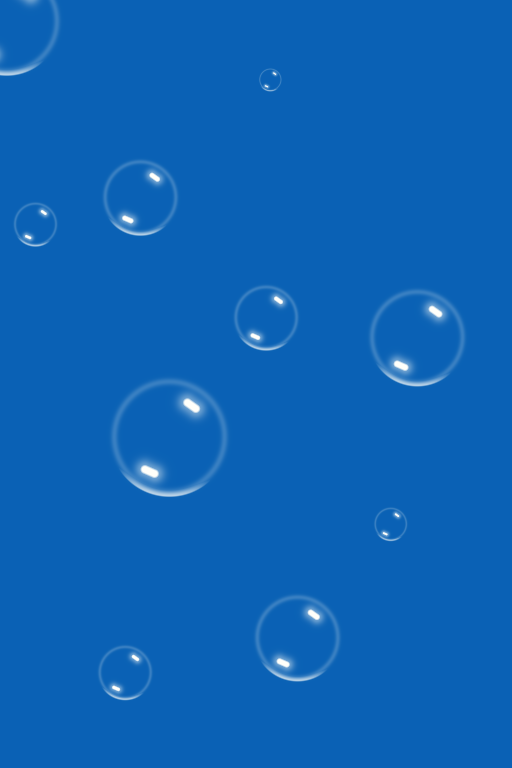
A Shadertoy shader for this background:

```glsl
const vec3 WATER = vec3(0.039, 0.382, 0.708);
const vec3 SHINE = vec3(1.0, 1.0, 0.98);
const int BUBBLES = 10;
const float RADIUS_MIN = 0.0225;     // in canvas widths
const float RADIUS_STEP = 0.0105;
const vec2 SPREAD = vec2(0.7549, 0.5698);
const vec2 SHIFT = vec2(0.02, 0.13);
const vec2 DRIFT = vec2(0.04, 0.05);
const float RIM_RADIUS = 0.92;       // in bubble radii from here on
const float RIM_WIDTH = 0.058;
const float RIM_ALPHA = 0.19;
const float CRESCENT_ALPHA = 0.72;
const vec2 CRESCENT_DIR = vec2(-0.13, -0.99);
const float GLINT_RADIUS = 0.075;
const float GLOW_WIDTH = 0.13;
const float GLOW_ALPHA = 0.42;

float bell(float x) { return exp(-x * x); }

float capsuleDistance(vec2 p, vec2 halfAxis) {
    float t = clamp(dot(p, halfAxis) / dot(halfAxis, halfAxis), -1.0, 1.0);
    return length(p - halfAxis * t);
}

// Bright elongated spot with a soft halo
float glint(vec2 p, vec2 halfAxis, float pixel) {
    float d = capsuleDistance(p, halfAxis);
    float blur = 0.025 + 0.6 * pixel;
    float core = 1.0 - smoothstep(GLINT_RADIUS - blur, GLINT_RADIUS + blur, d);
    float halo = GLOW_ALPHA * bell(max(d - 0.04, 0.0) / GLOW_WIDTH);
    return max(core, halo);
}

// Opacity of the shine, for p in bubble radii
float bubble(vec2 p, float pixel) {
    float d = length(p);
    float inside = 1.0 - smoothstep(1.0 - pixel, 1.0 + pixel, d);
    float rim = RIM_ALPHA * bell((d - RIM_RADIUS) / RIM_WIDTH);

    // Light gathered along the lower edge
    float facing = dot(p / max(d, 0.001), CRESCENT_DIR);
    float crescent = CRESCENT_ALPHA * smoothstep(0.55, 1.0, facing)
                   * smoothstep(0.85, 0.99, d) * inside;

    float upper = glint(p - vec2(0.37, 0.52), vec2(0.07, -0.05), pixel);
    float lower = glint(p - vec2(-0.33, -0.58), vec2(0.08, -0.035), pixel);
    float edge = max(rim, crescent);
    return 1.0 - (1.0 - edge) * (1.0 - max(upper, lower) * inside);
}

void mainImage(out vec4 fragColor, in vec2 fragCoord) {
    vec2 uv = fragCoord / iResolution.x;
    vec2 canvas = vec2(1.0, iResolution.y / iResolution.x);
    vec3 color = WATER;

    // Evenly spread sequence, loosened by sines
    for (int i = 0; i < BUBBLES; i++) {
        float n = float(i);
        vec2 center = fract(0.5 + n * SPREAD) * canvas + SHIFT
                    + DRIFT * sin(n * vec2(4.0, 5.0));
        float sizeRank = mod(4.0 - n, float(BUBBLES));
        float radius = RADIUS_MIN + RADIUS_STEP * sizeRank;
        float pixel = 1.0 / (iResolution.x * radius);
        color = mix(color, SHINE, bubble((uv - center) / radius, pixel));
    }
    fragColor = vec4(color, 1.0);
}
```
